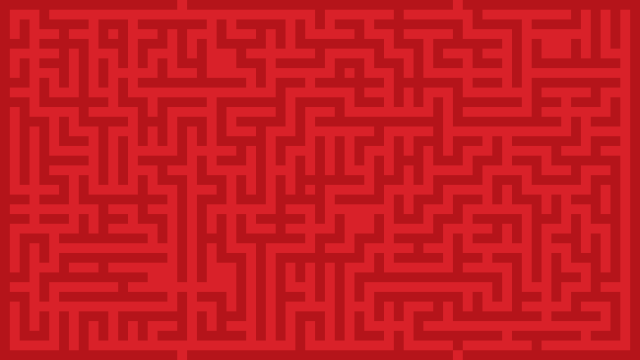
Write a Shadertoy shader that draws this pattern.

```glsl
const vec2 GRID = vec2(65.0, 37.0);            // cells, border included
const vec3 WALL_RED = vec3(0.71, 0.08, 0.10);
const vec3 PATH_RED = vec3(0.85, 0.13, 0.16);

float hash(vec2 p, float seed) {
    return fract(sin(dot(vec3(p, seed), vec3(127.1, 311.7, 74.7))) * 43758.5453);
}

// Unit step for a quarter-turn index
vec2 heading(float turn) {
    float angle = turn * 1.570796;
    return round(vec2(cos(angle), sin(angle)));
}

bool isInner(vec2 pillar) {
    vec2 last = (GRID - 1.0) * 0.5;
    return all(greaterThan(pillar, vec2(0.5))) && all(lessThan(pillar, last - 0.5));
}

// Random direction, sometimes shared by a block so that walls run on
float firstTurn(vec2 pillar, float shareChance) {
    float own = floor(4.0 * hash(pillar, 3.0));
    float shared = floor(4.0 * hash(floor(pillar / 3.0), 8.0));
    return hash(pillar, 5.0) < shareChance ? shared : own;
}

// Two pillars facing each other would waste a wall, so one of them turns
float settledTurn(vec2 pillar, float shareChance) {
    float turn = firstTurn(pillar, shareChance);
    vec2 target = pillar + heading(turn);
    bool clash = turn < 1.5 && isInner(target)
              && abs(firstTurn(target, shareChance) - turn - 2.0) < 0.5;
    if (clash) turn += hash(pillar, 11.0) < 0.5 ? 1.0 : 3.0;
    return turn;
}

bool fallsAlong(vec2 pillar, vec2 way) {
    if (!isInner(pillar) || hash(pillar, 17.0) < 0.04) return false;
    return distance(heading(settledTurn(pillar, 0.3)), way) < 0.5;
}

bool isJoined(vec2 a, vec2 b) {
    return fallsAlong(a, b - a) || fallsAlong(b, a - b);
}

// 1 on a wall cell, 0 on a path cell
float wallAt(vec2 cell) {
    cell = clamp(cell, vec2(0.0), GRID - 1.0);
    vec2 fromCentre = abs(cell - (GRID - 1.0) * 0.5);
    vec2 reach = (GRID - 1.0) * 0.5 - 0.5;

    // Border with two gates at the top and bottom
    if (fromCentre.x > reach.x) return 1.0;
    if (fromCentre.y > reach.y) return abs(fromCentre.x - 14.0) < 0.5 ? 0.0 : 1.0;

    vec2 odd = mod(cell, 2.0);
    vec2 pillar = floor(cell * 0.5);
    if (odd.x + odd.y > 1.5) return 0.0;
    if (odd.x + odd.y > 0.5) return isJoined(pillar, pillar + odd) ? 1.0 : 0.0;

    // A pillar stands only where a wall meets it
    for (float turn = 0.0; turn < 4.0; turn++) {
        if (isJoined(pillar, pillar + heading(turn))) return 1.0;
    }
    return 0.0;
}

// Blend neighbouring cells over the width of one pixel
float smoothWall(vec2 p, vec2 pixel) {
    vec2 base = floor(p - 0.5);
    vec2 blend = clamp((p - base - 1.0) / pixel + 0.5, 0.0, 1.0);
    float low = mix(wallAt(base), wallAt(base + vec2(1.0, 0.0)), blend.x);
    float high = mix(wallAt(base + vec2(0.0, 1.0)), wallAt(base + 1.0), blend.x);
    return mix(low, high, blend.y);
}

void mainImage(out vec4 fragColor, in vec2 fragCoord) {
    vec2 pixel = GRID / iResolution.xy;
    float wall = smoothWall(fragCoord * pixel, pixel);
    fragColor = vec4(mix(PATH_RED, WALL_RED, wall), 1.0);
}
```
